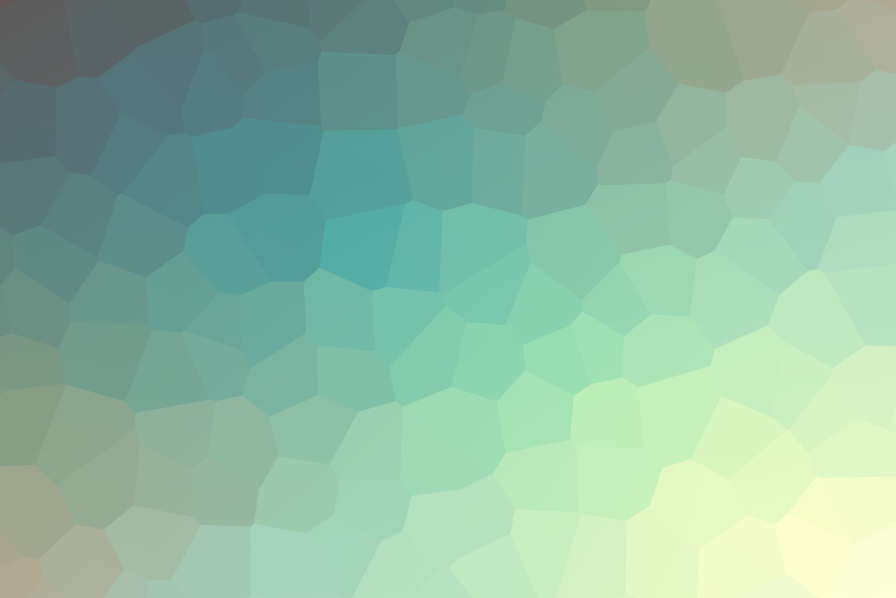
Give the GLSL for this background, as a WebGL 2 fragment shader.

```glsl
#version 300 es
precision highp float;
// Faceted Voronoi mosaic, slate and teal at upper left melting into pale yellow at lower right.

uniform vec2 u_resolution;
out vec4 fragColor;

const float ROWS = 9.2; // cells per canvas height

// Colours along the main diagonal, and along the canvas border beside it
const vec3 AXIS[9] = vec3[9](
  vec3(0.38, 0.34, 0.33), vec3(0.34, 0.42, 0.45), vec3(0.31, 0.53, 0.55),
  vec3(0.29, 0.64, 0.64), vec3(0.43, 0.77, 0.68), vec3(0.62, 0.89, 0.70),
  vec3(0.83, 0.97, 0.74), vec3(0.99, 1.00, 0.78), vec3(1.00, 1.00, 0.86));
const vec3 BORDER[9] = vec3[9](
  vec3(0.38, 0.34, 0.33), vec3(0.33, 0.43, 0.44), vec3(0.39, 0.54, 0.50),
  vec3(0.57, 0.64, 0.52), vec3(0.70, 0.66, 0.57), vec3(0.63, 0.80, 0.74),
  vec3(0.73, 0.90, 0.76), vec3(0.91, 0.98, 0.78), vec3(1.00, 1.00, 0.86));

vec2 hash2(vec2 p) {
  return fract(sin(vec2(dot(p, vec2(127.1, 311.7)), dot(p, vec2(269.5, 183.3)))) * 43758.5453);
}

// Smooth colour field: along the diagonal by t, outwards from it by spread
vec3 field(vec2 uv, float shift) {
  uv = clamp(vec2(uv.x, 1.0 - uv.y), 0.0, 1.0);
  float t = clamp(0.5 * (uv.x + uv.y) + shift, 0.0, 1.0);
  float reach = max(1.0 - abs(2.0 * t - 1.0), 0.001);
  float spread = min(abs(uv.x - uv.y) / reach, 1.0);
  int i = min(int(t * 8.0), 7);
  float f = t * 8.0 - float(i);
  return mix(mix(AXIS[i], AXIS[i + 1], f), mix(BORDER[i], BORDER[i + 1], f), spread);
}

// Nearly flat colour of the facet that belongs to a site
vec3 facet(vec2 site, vec2 p, float aspect) {
  float shift = (hash2(floor(site) + 41.0).x - 0.5) * 0.025;
  return field(mix(site, p, 0.12) / (ROWS * vec2(aspect, 1.0)), shift);
}

void main() {
  float aspect = u_resolution.x / u_resolution.y;
  vec2 p = gl_FragCoord.xy / u_resolution.y * ROWS;

  // Nearest two sites of a jittered grid
  vec2 nearest = vec2(0.0), second = vec2(0.0);
  float d1 = 1e3, d2 = 1e3;
  for (int y = -2; y <= 2; y++) {
    for (int x = -2; x <= 2; x++) {
      vec2 cell = floor(p) + vec2(x, y);
      vec2 site = cell + 0.06 + 0.88 * hash2(cell);
      float d = dot(site - p, site - p);
      if (d < d1) {
        d2 = d1; second = nearest;
        d1 = d; nearest = site;
      } else if (d < d2) {
        d2 = d; second = site;
      }
    }
  }

  // Blend across the shared edge over about one pixel
  float edge = (d2 - d1) / (2.0 * max(distance(nearest, second), 0.001));
  float blend = clamp(0.5 - edge * u_resolution.y / ROWS, 0.0, 0.5);
  vec3 color = mix(facet(nearest, p, aspect), facet(second, p, aspect), blend);
  fragColor = vec4(color, 1.0);
}
```
